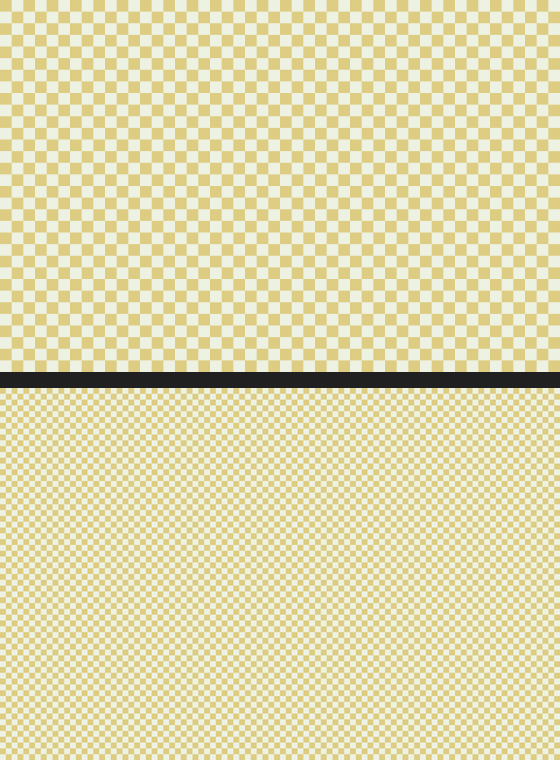
Top: one tile. Bottom: repeated 2 by 2.
Give the GLSL for this pattern, as a Shadertoy shader.

```glsl
// A fine two-tone checkerboard in straw gold and pale cream with a faint woven grain.

// Square wave of period two, box-filtered over one pixel.
vec2 squareWave(vec2 p, vec2 pixel) {
    vec2 edgeDistance = 0.5 - abs(mod(p + 0.5, 2.0) - 1.0);
    return clamp(2.0 * edgeDistance / pixel, -1.0, 1.0);
}

// Layered sines with whole periods per cell, so the grain wraps.
float wovenGrain(vec2 p, vec2 pixel) {
    vec2 fade = 1.0 - smoothstep(0.1, 0.25, pixel);
    vec2 threads = cos(6.2831853 * 4.0 * p) * fade;
    return 0.004 * threads.x + 0.002 * threads.y;
}

void mainImage(out vec4 fragColor, in vec2 fragCoord) {
    // An even number of cells each way keeps the tiling seamless.
    vec2 cells = vec2(48.0, 32.0);
    vec2 p = fragCoord / iResolution.xy * cells;
    vec2 pixel = cells / iResolution.xy;

    // Cells with an even index sum are cream, the others gold.
    vec2 wave = squareWave(p, pixel);
    float cream = 0.5 + 0.5 * wave.x * wave.y;
    vec3 color = mix(vec3(0.867, 0.802, 0.508), vec3(0.93, 0.948, 0.888), cream);

    color += wovenGrain(p, pixel);
    fragColor = vec4(color, 1.0);
}
```
